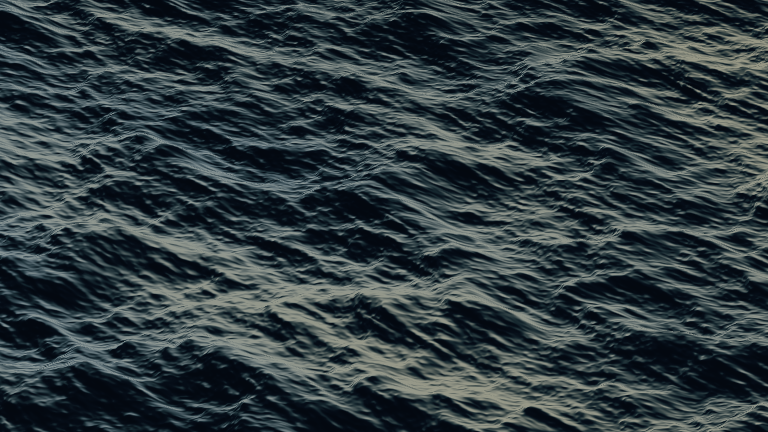
This texture is drawn by a WebGL 1 fragment shader. Its source:

```glsl
precision highp float;
// Dusk sea seen at a low angle: a height field of sheared gradient-noise waves
// is marched from near to far, so crests hide the troughs behind them.
// The slope at the visible point picks a colour from dark face to sky glint.

uniform vec2 u_resolution;

const vec3 ABYSS   = vec3(0.010, 0.030, 0.060);
const vec3 DEEP    = vec3(0.020, 0.050, 0.090);
const vec3 TEAL    = vec3(0.080, 0.150, 0.180);
const vec3 SLATE   = vec3(0.180, 0.250, 0.270);
const vec3 STEEL   = vec3(0.290, 0.350, 0.360);
const vec3 SILVER  = vec3(0.420, 0.470, 0.470);
const vec3 GLINT   = vec3(0.560, 0.590, 0.560);
const vec3 WARMTH  = vec3(0.060, 0.015, -0.050);

const vec2  WAVE_FREQ    = vec2(2.6, 7.0);  // largest waves, cells per unit
const float WAVE_HEIGHT  = 0.062;
const float LACUNARITY   = 1.9;
const float GAIN         = 0.48;
const float CREST        = 1.2;             // peaked crests, flat troughs
const float CHOP         = 1.5;             // sideways push by larger waves
const float PERSPECTIVE  = 0.3;
const float MAX_LIFT     = 0.13;
const float MARCH_STEP   = 0.0055;
const float SLOPE_MEAN   = 0.26;
const float SLOPE_SPREAD = 0.52;
const float PATCH_GAIN   = 1.2;
const int   SWELL_OCTAVES  = 4;
const int   RIPPLE_OCTAVES = 6;

// Unit gradient at a lattice point
vec2 gradientAt(vec2 cell) {
  vec3 h = fract(vec3(cell.xyx) * vec3(0.1031, 0.1030, 0.0973));
  h += dot(h, h.yzx + 33.33);
  return normalize(fract((h.xx + h.yz) * h.zy) * 2.0 - 0.999);
}

float gradientNoise(vec2 p) {
  vec2 cell = floor(p);
  vec2 f = p - cell;
  vec2 u = f * f * f * (f * (f * 6.0 - 15.0) + 10.0);
  vec2 e = vec2(1.0, 0.0);
  float a = dot(gradientAt(cell), f);
  float b = dot(gradientAt(cell + e.xy), f - e.xy);
  float c = dot(gradientAt(cell + e.yx), f - e.yx);
  float d = dot(gradientAt(cell + e.xx), f - e.xx);
  return mix(mix(a, b, u.x), mix(c, d, u.x), u.y);
}

// One wave train, each octave running in its own slanted direction
float waveTrain(vec2 p, float octave, vec2 freq) {
  float shear = 0.12 + 0.25 * sin(octave * 2.4);
  vec2 q = vec2(p.x, p.y + shear * p.x) * freq + 17.3 * (octave + 1.0);
  float n = gradientNoise(q);
  return n + CREST * n * n;
}

float swell(vec2 p) {
  float h = 0.0, amp = WAVE_HEIGHT;
  vec2 freq = WAVE_FREQ;
  for (int i = 0; i < SWELL_OCTAVES; i++) {
    h += amp * waveTrain(p + vec2(CHOP * h, 0.0), float(i), freq);
    amp *= GAIN;
    freq *= LACUNARITY;
  }
  return h;
}

float rippledSwell(vec2 p) {
  float h = 0.0, amp = WAVE_HEIGHT;
  vec2 freq = WAVE_FREQ;
  for (int i = 0; i < RIPPLE_OCTAVES; i++) {
    h += amp * waveTrain(p + vec2(CHOP * h, 0.0), float(i), freq);
    amp *= GAIN;
    freq *= LACUNARITY;
  }
  return h;
}

// Nearest ground position whose lifted surface covers the view point
vec2 visibleWater(vec2 view) {
  float ground = view.y - MAX_LIFT;
  float below = -0.01;
  for (int i = 0; i < 40; i++) {
    float gap = ground + swell(vec2(view.x, ground)) - view.y;
    if (gap >= 0.0) {
      ground -= MARCH_STEP * gap / (gap - below);
      break;
    }
    below = gap;
    ground += MARCH_STEP;
  }
  return vec2(view.x, ground);
}

float ramp(float a, float b, float x) { return clamp((x - a) / (b - a), 0.0, 1.0); }

// Colour by rank of brightness, knots set by the share of each colour
vec3 waterColour(float rank) {
  vec3 c = mix(ABYSS, DEEP, ramp(0.0, 0.19, rank));
  c = mix(c, TEAL, ramp(0.24, 0.48, rank));
  c = mix(c, SLATE, ramp(0.48, 0.655, rank));
  c = mix(c, STEEL, ramp(0.655, 0.79, rank));
  c = mix(c, SILVER, ramp(0.79, 0.895, rank));
  return mix(c, GLINT, ramp(0.895, 0.97, rank));
}

vec3 shadeSea(vec2 screen) {
  vec2 p = visibleWater(screen / (1.0 - PERSPECTIVE * screen.y));

  // Faces tilted to the viewer are dark, flats and backs mirror the sky
  vec2 e = vec2(0.0015, 0.0);
  float h = rippledSwell(p);
  vec2 slope = vec2(rippledSwell(p + e.xy) - h, rippledSwell(p + e.yx) - h) / e.x;
  float tone = (SLOPE_MEAN - slope.y - 0.25 * slope.x) / SLOPE_SPREAD;

  // Broad slanting patches of calmer, brighter water
  float sheen = gradientNoise(vec2(1.2 * p.x, 3.0 * (p.y + 0.35 * p.x)) + 5.4);
  tone += PATCH_GAIN * sheen + 2.5 * (0.083 - screen.y * screen.y);

  float rank = 1.0 / (1.0 + exp(-1.65 * tone));
  float warm = 0.4 * screen.x + 0.8 * sheen;
  return waterColour(rank) + WARMTH * warm * smoothstep(0.4, 0.95, rank);
}

void main() {
  // Two diagonal samples soften the crest edges
  vec2 centre = gl_FragCoord.xy - 0.5 * u_resolution;
  vec3 colour = shadeSea((centre + vec2(0.25, 0.25)) / u_resolution.y)
              + shadeSea((centre - vec2(0.25, 0.25)) / u_resolution.y);
  gl_FragColor = vec4(0.5 * colour, 1.0);
}
```
